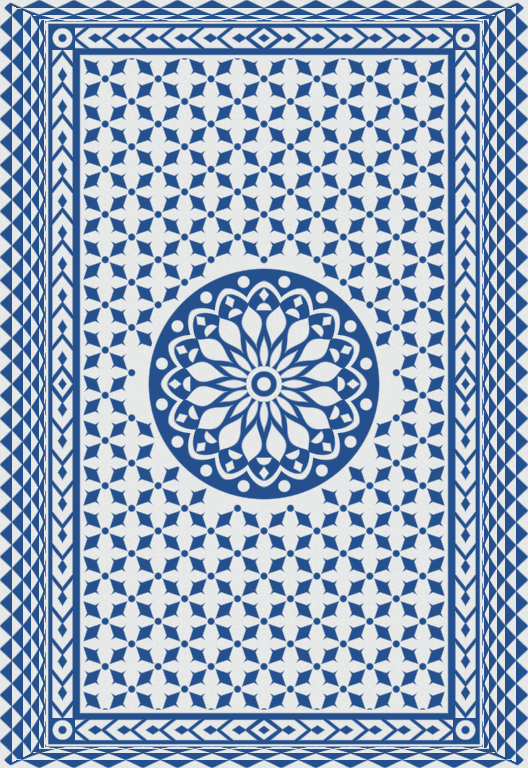
Write a WebGL 1 fragment shader that draws this pattern.

```glsl
precision highp float;
uniform vec2 u_resolution;

// Lengths are in hundredths of the canvas height.
#define CARD_RADIUS 2.7
#define FRAME_HALF vec2(28.1, 46.9)
#define BRAID_HALF vec2(26.24, 45.05)
#define PANEL_HALF vec2(23.96, 42.85)
#define LATTICE_CELL vec2(3.445, 2.943)
#define MEDALLION_RADIUS 15.0
#define PETAL_COUNT 16.0
#define EDGE_SOFTNESS 1.5
#define PAPER vec3(0.905, 0.912, 0.91)
#define INK vec3(0.12, 0.33, 0.61)
#define DARK_INK vec3(0.18, 0.29, 0.47)

float pixelSize;

float cover(float d) {
  return clamp(0.5 - d / (pixelSize * EDGE_SOFTNESS), 0.0, 1.0);
}

float hash(vec2 p) {
  return fract(sin(dot(p, vec2(127.1, 311.7))) * 43758.5);
}

float box(vec2 p, vec2 halfSize) {
  vec2 d = abs(p) - halfSize;
  return length(max(d, 0.0)) + min(max(d.x, d.y), 0.0);
}

// Coordinates across and along the nearest spoke.
vec2 spoke(vec2 p, float offset) {
  float stepAngle = 6.2831853 / PETAL_COUNT;
  float a = atan(p.x, p.y) / stepAngle + offset;
  a = (fract(a + 0.5) - 0.5) * stepAngle;
  return length(p) * vec2(sin(a), cos(a));
}

float petal(vec2 q, float start, float end, float width, float bias) {
  float t = clamp((q.y - start) / (end - start), 0.0, 1.0);
  float bulge = max(sin(3.14159 * pow(t, bias)), 0.0);
  float side = abs(q.x) - width * pow(bulge, 1.2);
  return max(side * 0.85, max(start - q.y, q.y - end));
}

// Columns of triangles that narrow toward the frame; returns ink.
float triangles(float depth, float along, float columns, float period) {
  float c = columns * (1.0 - pow(max(1.0 - depth, 0.0), 0.6));
  float wave = abs(fract(along / period + 0.5 * floor(c)) - 0.5) * 2.0;
  float soft = pixelSize * 1.1 * EDGE_SOFTNESS;
  return clamp(0.5 + (fract(c) - wave + 0.04) / soft, 0.0, 1.0);
}

float border(vec2 p) {
  vec2 extent = vec2(34.375, 50.0) - FRAME_HALF - 0.3;
  vec2 depth = (vec2(34.375, 50.0) - abs(p)) / extent;
  if (depth.x < depth.y) return triangles(depth.x, p.y, 6.0, 3.0);
  return triangles(depth.y, p.x, 4.0, 4.5);
}

// White chain: a middle lozenge, then nested links pointing outward.
float braid(float along, float across, float period) {
  float s = abs(along);
  float v = abs(across);
  float lozenge = (s / 1.75 + v / 1.3 - 1.0) * 1.05;
  lozenge = max(lozenge, -(s / 0.75 + v / 0.55 - 1.0) * 0.45);
  float shifted = s + v * 1.25 - 2.2;
  float x = mod(shifted, period);
  float chevron = (abs(x - period * 0.5) - period * 0.41) * 0.62;
  float back = x - v * 1.25;
  float hole = (abs(back - period * 0.27) / 0.95 + v / 0.6 - 1.0) * 0.5;
  chevron = max(max(chevron, v - 1.32), -hole);
  chevron = max(chevron, -shifted * 0.62);
  return cover(min(lozenge, chevron));
}

float frame(vec2 p) {
  vec2 a = abs(p);
  float white = 0.0;
  if (a.x < BRAID_HALF.x - 1.6) white = braid(p.x, a.y - BRAID_HALF.y, 3.75);
  if (a.y < BRAID_HALF.y - 1.6)
    white = max(white, braid(p.y, a.x - BRAID_HALF.x, 4.1));
  float r = length(a - BRAID_HALF);
  white = max(white, cover(abs(r - 0.9) - 0.38));
  return 1.0 - white;
}

// Diagonal leaves on a grid, pointing at dots on alternate cells.
float lattice(vec2 p) {
  vec2 g = p / LATTICE_CELL - vec2(0.5, 0.0);
  vec2 id = floor(g + 0.5);
  vec2 q = (g - id) * LATTICE_CELL;
  float flip = mod(id.x + id.y, 2.0) < 0.5 ? 1.0 : -1.0;
  vec2 leaf = abs(vec2(q.x * flip + q.y, q.y - q.x * flip)) * 0.7071;
  float blade = (leaf.y - 0.8 * (1.0 - leaf.x / 1.6)) * 0.9;
  float thorn = (leaf.x - 0.4 * (1.0 - leaf.y / 1.2)) * 0.9;
  float ink = cover(min(blade, thorn));
  if (length((id + vec2(0.5, 0.0)) * LATTICE_CELL) < 16.2) ink = 0.0;
  vec2 cell = floor(g);
  vec2 dotAt = (cell + vec2(1.0, 0.5)) * LATTICE_CELL;
  float visible = mod(cell.x + cell.y, 2.0) < 0.5 ? 1.0 : 0.0;
  visible *= step(15.9, length(dotAt));
  ink = max(ink, visible * cover(length(p - dotAt) - 0.45));
  return ink * cover(box(p, PANEL_HALF - 0.45)) * cover(15.5 - length(p));
}

float medallion(vec2 p) {
  float r = length(p);
  vec2 q = spoke(p, 0.0);
  vec2 h = spoke(p, 0.5);
  float u = abs(atan(q.x, q.y)) * PETAL_COUNT / 3.14159;
  float arch = 13.0 - 1.9 * pow(u, 1.6);
  float white = abs(r - arch) * 0.8 - 0.33;
  white = min(white, length(h - vec2(0.0, 13.55)) - 0.78);
  // Small lozenges and domes sit inside each arch.
  white = min(white, (abs(q.x) / 0.65 + abs(q.y - 11.6) / 0.85 - 1.0) * 0.5);
  white = min(white, max(length(q - vec2(0.0, 9.6)) - 0.95, 9.6 - q.y));
  white = min(white, petal(h, 4.9, 10.4, 1.3, 1.3));
  white = min(white, petal(q, 2.0, 6.2, 0.54, 0.9));
  white = max(white, 1.65 - r);
  white = min(white, abs(r - 2.0) - 0.35);
  white = min(white, r - 0.9);
  return 1.0 - cover(white);
}

void main() {
  pixelSize = 100.0 / u_resolution.y;
  vec2 p = (gl_FragCoord.xy - 0.5 * u_resolution) * pixelSize;

  // Nested layers, from the card edge inward.
  float ink = border(p);
  ink = mix(ink, 0.0, cover(box(p, FRAME_HALF + 0.3)));
  ink = mix(ink, frame(p), cover(box(p, FRAME_HALF)));
  ink = mix(ink, lattice(p), cover(box(p, PANEL_HALF)));
  ink = mix(ink, medallion(p), cover(length(p) - MEDALLION_RADIUS));
  vec2 cardHalf = 50.0 * vec2(u_resolution.x / u_resolution.y, 1.0);
  ink *= cover(box(p, cardHalf - CARD_RADIUS) - CARD_RADIUS);

  // Printed grain.
  float grain = hash(floor(p * 5.0));
  vec3 color = mix(PAPER, mix(INK, DARK_INK, grain * 0.8), ink);
  gl_FragColor = vec4(color + (grain - 0.5) * 0.02, 1.0);
}
```
